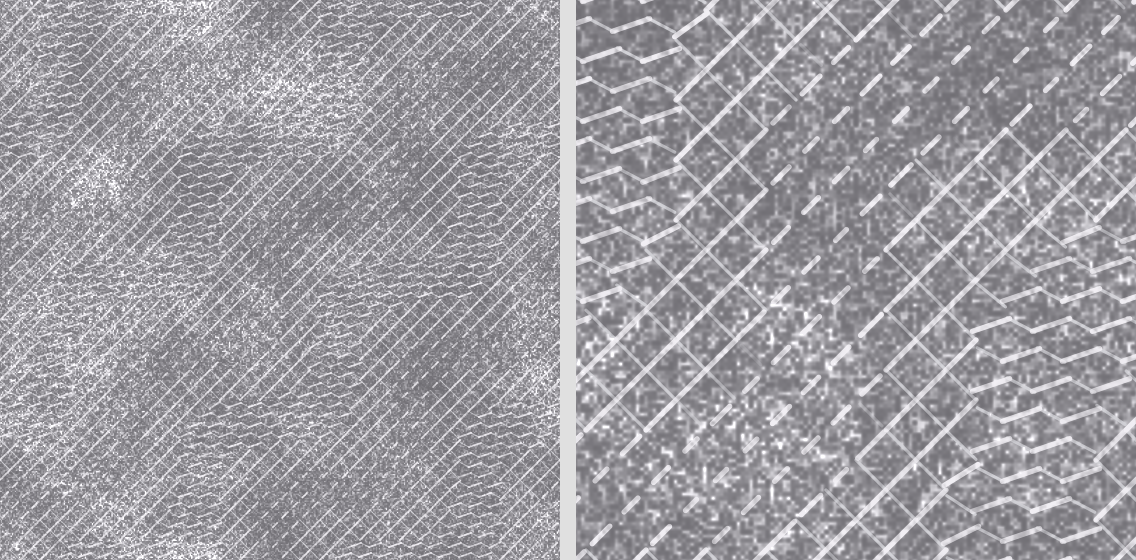
Left: the whole. Right: its middle third, enlarged.
Write a WebGL 1 fragment shader that draws this texture.

```glsl
precision highp float;
// Grainy grey sheet with a worn white diamond lattice that flattens and breaks up along wavy diagonal bands.

uniform vec2 u_resolution;

const float TAU = 6.2831853;
const float CELLS = 56.0;          // stroke cells per side (even, two per diamond)
const float WAVES = 2.0;           // band repeats per side
const float BAND_SHIFT = 0.46;     // where the flattened band lies
const float BAND_WOBBLE = 0.143;   // how far the band meanders
const float BOLD_HALF = 0.088;     // half width of rising strokes, in cells
const float FINE_HALF = 0.052;     // half width of falling strokes, in cells
const float GRAIN = 400.0;         // grain lattice per side
const float GRAIN_GAIN = 3.3;
const float MOTTLE_GAIN = 1.9;
const float BASE_TONE = 0.415;
const float TONE_SPAN = 0.145;
const vec3 TINT = vec3(0.003, -0.004, 0.018);
const vec3 BOLD_COLOR = vec3(0.95, 0.94, 0.96);
const vec3 FINE_COLOR = vec3(0.83, 0.83, 0.85);

float hash(vec2 p) {
  vec3 q = fract(p.xyx * vec3(0.1031, 0.1030, 0.0973));
  q += dot(q, q.yzx + 33.33);
  return fract((q.x + q.y) * q.z);
}

// Value noise that wraps after n lattice steps
float noise(vec2 uv, float n) {
  vec2 p = uv * n;
  vec2 i = floor(p);
  vec2 f = p - i;
  f = f * f * (3.0 - 2.0 * f);
  vec2 a = mod(i, n);
  vec2 b = mod(i + 1.0, n);
  float seed = n * 0.37;
  float low = mix(hash(a + seed), hash(vec2(b.x, a.y) + seed), f.x);
  float high = mix(hash(vec2(a.x, b.y) + seed), hash(b + seed), f.x);
  return mix(low, high, f.y);
}

// +1 along the flattened band, -1 along the broken one
float bandField(vec2 uv) {
  float along = WAVES * (uv.x + uv.y);
  float across = WAVES * (uv.x - uv.y);
  float center = BAND_SHIFT - BAND_WOBBLE * sin(TAU * (along + 0.047));
  return cos(TAU * (across - center));
}

float segmentDistance(vec2 p, vec2 halfSpan) {
  float t = clamp(dot(p, halfSpan) / dot(halfSpan, halfSpan), -1.0, 1.0);
  return length(p - halfSpan * t);
}

// Coverage of the bold (x) and fine (y) strokes
vec2 strokes(vec2 uv, float blur) {
  vec2 p = uv * CELLS;
  vec2 cover = vec2(0.0);
  for (int y = -1; y <= 1; y++) {
    for (int x = -1; x <= 1; x++) {
      vec2 cell = floor(p) + vec2(float(x), float(y));
      vec2 id = mod(cell, CELLS);
      float vary = hash(id + 7.0);
      float field = bandField((id + 0.5) / CELLS) + 0.1 * (vary - 0.5);
      float flatten = smoothstep(0.52, 0.68, field);
      float broken = smoothstep(0.58, 0.78, -field);
      float fine = mod(id.x + id.y, 2.0);
      vec2 span = mix(vec2(0.5), mix(vec2(0.62, 0.21), vec2(0.46, 0.24), fine), flatten);
      span *= mix(1.0, 0.35 + 0.25 * vary, broken);
      span.y *= 1.0 - 2.0 * fine;
      float d = segmentDistance(p - cell - 0.5, span);
      float halfWidth = mix(BOLD_HALF, FINE_HALF, fine);
      float c = 1.0 - smoothstep(halfWidth - blur, halfWidth + blur, d);
      c *= 0.8 + 0.2 * vary;
      cover = max(cover, c * vec2(1.0 - fine, fine * (1.0 - broken)));
    }
  }
  return cover;
}

void main() {
  vec2 uv = gl_FragCoord.xy / u_resolution;
  float blur = max(0.6 * CELLS / min(u_resolution.x, u_resolution.y), 0.02);

  // Speckled ground with broad light and dark clouds
  float grain = 0.7 * noise(uv, GRAIN) + 0.3 * noise(uv, GRAIN * 0.5);
  float mottle = 0.5 * noise(uv, 6.0) + 0.3 * noise(uv, 13.0) + 0.2 * noise(uv, 29.0);
  float tone = BASE_TONE + TONE_SPAN * exp(GRAIN_GAIN * (grain - 0.5) + MOTTLE_GAIN * (mottle - 0.5));
  vec3 color = vec3(tone) + TINT;

  // Strokes worn by the same grain
  float wear = clamp(0.5 + 0.8 * grain, 0.0, 1.0);
  vec2 cover = strokes(uv, blur) * wear;
  color = mix(color, max(color, FINE_COLOR), cover.y);
  color = mix(color, max(color, BOLD_COLOR), cover.x);
  gl_FragColor = vec4(clamp(color, 0.0, 1.0), 1.0);
}
```
